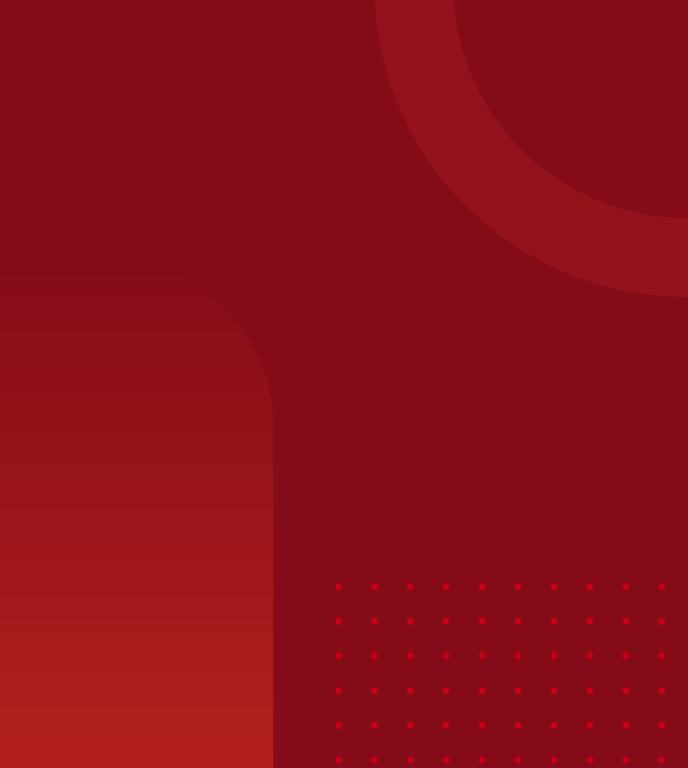
This background is drawn by a WebGL 2 fragment shader. Its source:

```glsl
#version 300 es
precision highp float;
// Deep red backdrop with a corner ring, a fading rounded panel and a dot grid.

uniform vec2 u_resolution;
out vec4 fragColor;

// Lengths are in units of the canvas height, origin at the lower left.
const vec3 BASE_COLOR  = vec3(0.518, 0.043, 0.090);
const vec3 RING_COLOR  = vec3(0.582, 0.071, 0.106);
const vec3 PANEL_COLOR = vec3(0.698, 0.126, 0.118);
const vec3 DOT_COLOR   = vec3(0.790, 0.000, 0.095);

const vec2  RING_CENTER = vec2(0.8935, 1.0195);
const float RING_RADIUS = 0.3548;   // middle of the band
const float RING_HALF   = 0.0514;   // half the band width

const float PANEL_RIGHT  = 0.3558;
const float PANEL_TOP    = 0.6610;
const float PANEL_CORNER = 0.2140;

const vec2  DOT_ORIGIN = vec2(0.4408, 0.0104);
const vec2  DOT_STEP   = vec2(0.04675, 0.0452);
const vec2  DOT_LAST   = vec2(9.0, 5.0);   // last column and row index
const float DOT_RADIUS = 0.0044;

// Coverage of a shape from its signed distance, one pixel soft.
float cover(float dist, float pixel) {
    return clamp(0.5 - dist / pixel, 0.0, 1.0);
}

float ringDistance(vec2 p) {
    return abs(length(p - RING_CENTER) - RING_RADIUS) - RING_HALF;
}

// Panel open to the left and below, with a rounded upper right corner.
float panelDistance(vec2 p) {
    vec2 q = p - vec2(PANEL_RIGHT, PANEL_TOP) + PANEL_CORNER;
    return length(max(q, 0.0)) + min(max(q.x, q.y), 0.0) - PANEL_CORNER;
}

// Distance to the nearest dot of the bounded grid.
float dotDistance(vec2 p) {
    vec2 cell = clamp(round((p - DOT_ORIGIN) / DOT_STEP), vec2(0.0), DOT_LAST);
    return length(p - DOT_ORIGIN - cell * DOT_STEP) - DOT_RADIUS;
}

void main() {
    vec2 p = gl_FragCoord.xy / u_resolution.y;
    float pixel = 1.0 / u_resolution.y;

    vec3 color = mix(BASE_COLOR, RING_COLOR, cover(ringDistance(p), pixel));

    // The panel fades out towards its top.
    float fade = clamp(1.0 - p.y / PANEL_TOP, 0.0, 1.0);
    color = mix(color, PANEL_COLOR, fade * cover(panelDistance(p), pixel));

    color = mix(color, DOT_COLOR, cover(dotDistance(p), pixel));
    fragColor = vec4(color, 1.0);
}
```
